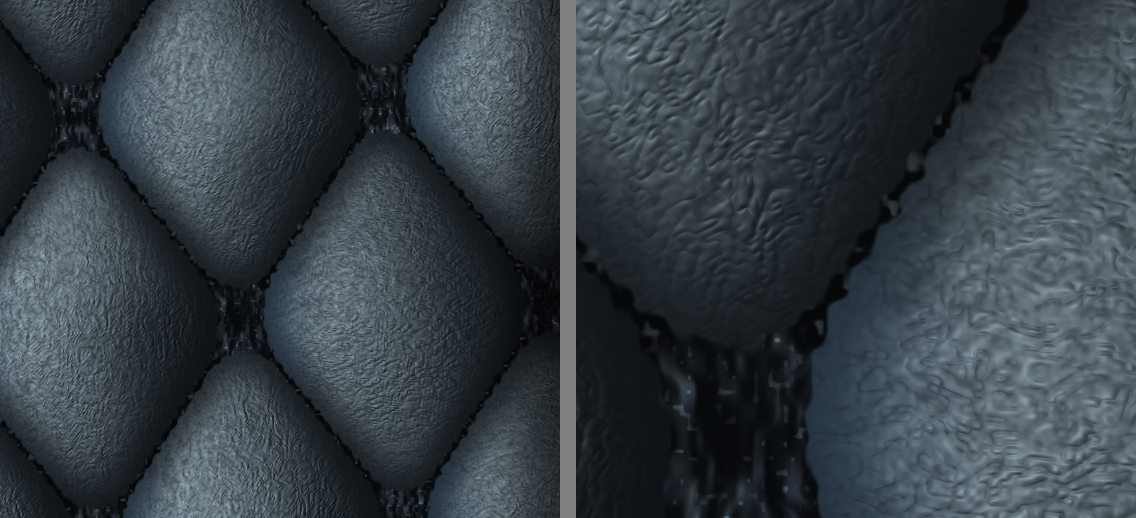
Left, the full canvas; right, a detail of the centre.
This texture is drawn by a Shadertoy shader. Its source:

```glsl
// Dark quilted leather: puffed diamond pads, stitched seams and woven thread knots.
#define KNOT vec2(0.465, 0.383)
#define SIDE_DOWN vec2(0.318, -0.392)
#define SIDE_UP vec2(0.275, 0.427)
#define CORNER 0.47
#define SEAM 0.008
#define STITCHES 17.0
#define GRAIN 0.0021
#define SHADOW vec3(0.048, 0.066, 0.080)
#define LEATHER vec3(0.395, 0.450, 0.485)
#define SHEEN vec3(0.230, 0.320, 0.430)

float hash(vec2 p) {
    vec3 v = fract(vec3(p.xyx) * 0.1031);
    v += dot(v, v.yzx + 33.33);
    return fract((v.x + v.y) * v.z);
}

float noise(vec2 p) {
    vec2 i = floor(p), f = fract(p);
    f = f * f * (3.0 - 2.0 * f);
    return mix(mix(hash(i), hash(i + vec2(1, 0)), f.x),
               mix(hash(i + vec2(0, 1)), hash(i + vec2(1, 1)), f.x), f.y);
}

// Height of the creased skin, with folds running along the given angle
float wrinkles(vec2 p, float angle) {
    vec2 along = vec2(cos(angle), sin(angle));
    vec2 w = vec2(dot(p, along), dot(p, vec2(-along.y, along.x))) + 9.0;
    w += 0.012 * vec2(noise(w * 30.0), noise(w * 30.0 + 31.0));
    float folds = abs(2.0 * noise(w * vec2(48.0, 105.0)) - 1.0);
    vec2 t = mat2(0.8, 0.6, -0.6, 0.8) * w;
    float pores = abs(2.0 * noise(t * vec2(130.0, 200.0)) - 1.0);
    return 0.8 * folds + 0.6 * pores;
}

// Vertical fibres with a dark waist and a few glints
vec3 threads(vec2 p, vec2 local) {
    vec2 fan = vec2(local.x / (1.0 + 6.0 * abs(local.y)), local.y);
    float fibre = noise(vec2(fan.x * 210.0 + 1.5 * noise(p * 60.0), p.y * 60.0) + 70.0);
    float waist = smoothstep(0.002, 0.028, abs(local.y));
    float light = fibre * fibre * mix(0.35, 1.0, waist);
    float glint = smoothstep(0.72, 0.95, noise(p * 210.0));
    vec3 tint = mix(vec3(0.42, 0.48, 0.50), vec3(0.38, 0.42, 0.54), noise(p * 90.0));
    return SHADOW * 0.55 + tint * (0.48 * light + 0.5 * glint * fibre);
}

void mainImage(out vec4 fragColor, in vec2 fragCoord) {
    vec2 p = fragCoord / iResolution.y;
    float pixel = 1.0 / iResolution.y;

    // Skewed lattice: corners are knots, each cell is one pad
    mat2 lattice = mat2(SIDE_DOWN, SIDE_UP);
    vec2 q = inverse(lattice) * (p - KNOT);
    vec2 cell = floor(q), f = q - cell;
    vec2 local = lattice * (q - round(q));
    float seed = hash(cell + 17.0);

    // Rounded diamond outline
    vec2 g = abs(2.0 * f - 1.0);
    vec2 c = g - (1.0 - CORNER);
    float edge = length(max(c, 0.0)) + min(max(c.x, c.y), 0.0) - CORNER;
    float run = g.x > g.y ? f.y : f.x;
    float stitch = 0.5 + 0.5 * cos(6.28318 * STITCHES * run);
    float outline = edge + SEAM + 0.018 * stitch + 0.016 * (noise(p * 130.0) - 0.5);
    float pad = 1.0 - smoothstep(-0.010 - 2.5 * pixel, 0.006 + 2.5 * pixel, outline);

    // Domed normal, roughened by the grain
    vec2 dome = vec2(f.x + f.y - 1.0, f.y - f.x);
    float angle = 0.95 + 1.5 * (seed - 0.5);
    vec2 e = vec2(0.0014, 0.0);
    float h = wrinkles(p, angle);
    vec2 slope = vec2(wrinkles(p + e, angle), wrinkles(p + e.yx, angle)) - h;
    float depth = mix(0.45, 1.4, noise(p * 8.0 + 4.0)) * smoothstep(-0.1, 0.4, -edge);
    vec2 swell = 0.25 * vec2(noise(p * 6.0), noise(p * 6.0 + 50.0)) - 0.125;
    vec2 tilt = dome * vec2(1.5, 1.05) + swell - slope * GRAIN * depth / e.x;
    vec3 normal = normalize(vec3(tilt, 1.0));

    // Light from the left, slightly above
    vec3 light = normalize(vec3(-0.45, 0.12 + 0.2 * (seed - 0.5), 1.0));
    float facing = max(dot(normal, light), 0.0);
    float hollow = mix(0.32, 1.0, smoothstep(0.0, 0.34, -edge));
    float tone = facing * facing * hollow * mix(0.9, 1.06, seed);
    tone *= mix(0.74, 1.04, smoothstep(0.0, 0.4, h));
    tone *= 0.86 + 0.28 * noise(p * 260.0);
    vec3 skin = mix(SHADOW, LEATHER, tone);
    skin += vec3(0.13, 0.14, 0.14) * pow(facing, 26.0) * hollow * smoothstep(0.35, 1.0, h);
    float rim = smoothstep(0.42, 0.92, -dome.x);
    skin = mix(skin, SHEEN * (0.55 + 0.6 * tone), 0.65 * rim);

    // Seam thread between pads, widening into knots
    float knot = 1.0 - smoothstep(0.06, 0.09, length(local * vec2(1.15, 0.9)));
    float glimmer = stitch * smoothstep(0.5, 0.9, noise(p * 170.0));
    vec3 seam = SHADOW * 0.4 + vec3(0.16, 0.18, 0.19) * glimmer;
    vec3 color = mix(mix(seam, threads(p, local), knot), skin, pad);

    // Falloff toward the right side
    float across = fragCoord.x / iResolution.x;
    color *= 1.0 - 0.5 * smoothstep(0.85, 1.0, across);
    fragColor = vec4(clamp(color, 0.0, 1.0), 1.0);
}
```
